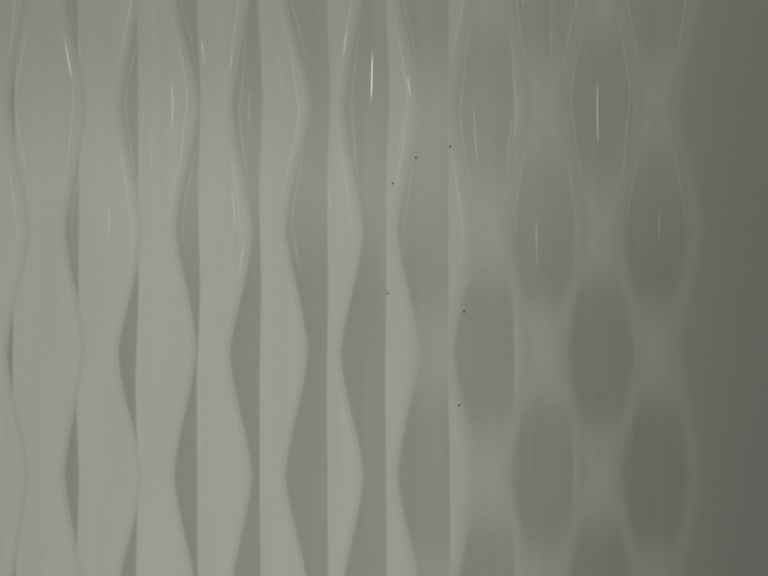
This pattern is drawn by a WebGL 2 fragment shader. Its source:

```glsl
#version 300 es
precision highp float;
// Glossy relief panel: vertical strips swell and narrow in alternation, forming
// staggered lozenges. Each strip has a shaded and a lit facet split by a crease,
// soft ridges, thin reflections, and a flat margin on the right.
uniform vec2 u_resolution;
out vec4 fragColor;

// All lengths are in units of the canvas height.
const float PITCH = 0.0965;       // spacing of the strips
const float FIRST_STRIP = 0.078;  // centre of strip 0
const float LAST_STRIP = 11.0;
const float ROW_STEP = 0.2135;    // spacing of the lozenge rows
const float FIRST_ROW = 0.175;
const float SWELL = 0.0195;       // change of a strip's half width
const vec3 WARM_GREY = vec3(1.0, 0.995, 0.925);

float hash(vec2 p) {
  vec3 q = fract(vec3(p.xyx) * 0.1031);
  q += dot(q, q.yzx + 33.33);
  return fract((q.x + q.y) * q.z);
}

float noise(vec2 p) {
  vec2 i = floor(p), f = fract(p);
  f = f * f * (3.0 - 2.0 * f);
  return mix(mix(hash(i), hash(i + vec2(1, 0)), f.x),
             mix(hash(i + vec2(0, 1)), hash(i + vec2(1, 1)), f.x), f.y);
}

float stripCentre(float strip) { return FIRST_STRIP + PITCH * strip; }

// Row number of the nearest lozenge in a strip; odd strips use even rows.
float lozengeRow(float strip, float v) {
  float shift = 1.0 - mod(strip, 2.0);
  return 2.0 * floor((v - shift) * 0.5 + 0.5) + shift;
}

// Swelling from -1 at a neck to 1 at a belly, with slightly rounded corners.
float swelling(float strip, float v) {
  float t = 1.0 - 2.0 * abs(v - lozengeRow(strip, v));
  return mix(t, sin(t * 1.5708), 0.5);
}

float halfWidth(float strip, float v) {
  return 0.5 * PITCH + SWELL * swelling(strip, v);
}

// Strip containing x, allowing for its zigzag edges.
float findStrip(float x, float v) {
  float strip = floor((x - FIRST_STRIP) / PITCH + 0.5);
  float dx = x - stripCentre(strip);
  return abs(dx) > halfWidth(strip, v) ? strip + sign(dx) : strip;
}

// Room light: bright left and centre, fading to the right and the top.
float roomLight(vec2 p) {
  float right = smoothstep(0.62, 1.2, p.x);
  return 0.612 - 0.13 * right - 0.045 * smoothstep(1.1, 1.34, p.x)
       - 0.03 * right * (1.0 - p.y) - 0.055 * smoothstep(0.65, 1.0, p.y) * (1.0 - right)
       - 0.025 * smoothstep(0.3, 0.0, p.x);
}

// Thin bright strokes that follow the outline; q is -1..1 across the strip.
float reflections(float q, float dv, float width, vec2 cell, float px) {
  float sum = 0.0;
  for (int i = 0; i < 4; i++) {
    vec2 seed = cell * 7.0 + vec2(float(i) * 3.7, 51.0);
    float offset = 1.7 * hash(seed) - 0.85;
    float middle = 1.1 * hash(seed + 11.0) - 0.7;
    float span = 0.08 + 0.22 * hash(seed + 23.0);
    float line = smoothstep(0.0013 + px, 0.0003, abs(q - offset) * width);
    float strength = pow(hash(seed + 37.0), 3.0);
    sum += line * strength * smoothstep(span, span * 0.4, abs(dv - middle));
  }
  return sum;
}

// A few dark dust specks around the centre.
float specks(vec2 p, float px) {
  float sum = 0.0;
  for (int i = 0; i < 6; i++) {
    vec2 at = vec2(0.62, 0.22) + vec2(0.24, 0.55) * vec2(hash(vec2(i, 3)), hash(vec2(i, 8)));
    sum += smoothstep(0.0016 + px, 0.0008, length(p - at));
  }
  return sum;
}

float stripTone(vec2 p, float strip, float v, float light, float px) {
  float row = lozengeRow(strip, v), dv = v - row;
  float width = halfWidth(strip, v), dx = p.x - stripCentre(strip);
  float q = dx / width, right = smoothstep(0.6, 0.95, p.x);
  float upper = smoothstep(0.48, 0.7, p.y);
  // The crease drifts across the strips, so shade takes over to the right.
  float crease = PITCH * (-0.62 + 1.2 * stripCentre(strip) + 0.12 * (hash(vec2(strip, 5)) - 0.5));
  float shade = 1.0 - smoothstep(-0.0015 - px, 0.0015 + px, dx - crease);
  shade *= mix(1.0, smoothstep(-1.0, 0.4, swelling(strip, v)), right);
  float tone = light - shade * mix(0.085, 0.055, right) * mix(1.0, 0.6, upper) * (1.0 - 0.15 * q);
  tone += 0.014 * (noise(p * vec2(75.0, 4.0)) - 0.5);
  // Ridges: crisp on the left of the panel, broad and soft on the right.
  float edge = width - abs(dx);
  float ridge = 1.0 - smoothstep(0.0, mix(0.007, 0.018, right) + px, edge);
  tone = mix(tone, light * 0.965, ridge);
  // Gloss on the upper lozenges: inner contour and strokes.
  float wobble = 0.15 * (noise(p * vec2(9.0, 14.0) + strip) - 0.5);
  float contour = smoothstep(0.0018 + px, 0.0, abs(abs(q) - 0.76 - wobble) * width);
  float belly = smoothstep(0.8, 0.35, abs(dv));
  tone += upper * belly * (0.03 * contour + 0.2 * reflections(q, dv, width, vec2(strip + 20.0, row), px));
  return tone;
}

void main() {
  vec2 p = gl_FragCoord.xy / u_resolution.y;
  float px = 1.0 / u_resolution.y;
  float light = roomLight(p), dust = specks(p, px);
  p.x += 0.007 * (noise(p * 6.0) - 0.5);  // hand-shaped irregularity
  float v = (p.y - FIRST_ROW) / ROW_STEP;
  float strip = findStrip(p.x, v);
  float border = p.x - stripCentre(LAST_STRIP) - halfWidth(LAST_STRIP, v);
  float flatTone = light * mix(0.965, 0.92, smoothstep(0.0, 0.025, border));
  float tone = border > 0.0 ? flatTone : stripTone(p, strip, v, light, px);
  tone += 0.008 * (noise(p * 220.0) - 0.5) - 0.18 * min(dust, 1.0);
  fragColor = vec4(WARM_GREY * tone, 1.0);
}
```
